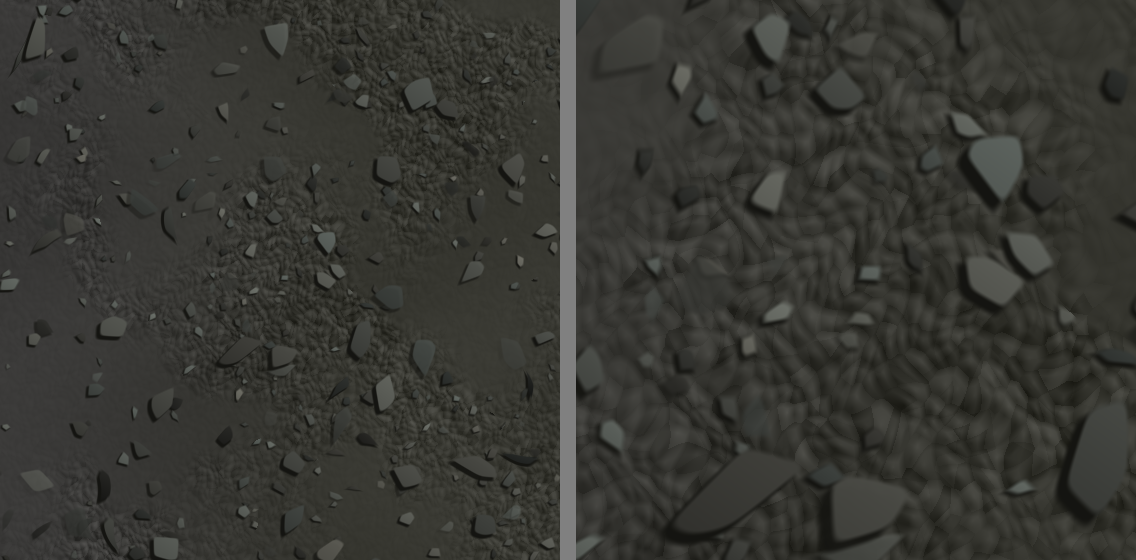
Left, the full canvas; right, a detail of the centre.
This texture is drawn by a Shadertoy shader. Its source:

```glsl
// Dark asphalt-like ground: worn stone chips with deep shadows at their lower left,
// over drifting patches of fine grit. Chips are rounded polygons scattered on grids,
// grit is cellular noise lit from the upper right, patches are layered sines.

vec3 hash(vec3 p) {
    p = fract(p * vec3(0.1031, 0.1030, 0.0973));
    p += dot(p, p.yxz + 33.33);
    return fract((p.xxy + p.yxx) * p.zyx);
}

// Cellular noise: x is the distance to the nearest grain, y is its random tone.
vec2 grains(vec2 p) {
    vec2 cell = floor(p), nearest = vec2(9.0, 0.0);
    for (int j = -1; j <= 1; j++)
    for (int i = -1; i <= 1; i++) {
        vec2 id = cell + vec2(i, j);
        vec3 rnd = hash(vec3(id, 7.0));
        float d = length(id + rnd.xy - p);
        if (d < nearest.x) nearest = vec2(d, rnd.z);
    }
    return nearest;
}

// Brightness of bumpy grains, as slope toward the light plus tone.
float grit(vec2 p) {
    vec2 here = grains(p);
    float slope = grains(p + vec2(0.3, 0.34)).x - here.x;
    return slope * 1.3 + (here.y - 0.5) * 0.7;
}

// Where the fine grit gathers, 0 to 1.
float gritPatches(vec2 p) {
    vec2 q = p + 0.07 * sin(p.yx * 13.0 + vec2(1.0, 4.2)) + 0.03 * sin(p.yx * 37.0 + vec2(2.0, 0.5));
    float s = sin(q.x * 9.0 - q.y * 4.0 + 4.6) + sin(q.y * 11.0 + q.x * 5.0 + 0.6)
            + 0.7 * sin(q.x * 19.0 + q.y * 15.0 + 2.0);
    return smoothstep(-1.3, 1.5, s) * smoothstep(-0.05, 0.25, q.x);
}

// Five-sided polygon with worn corners, about one unit in radius.
float polygon(vec2 p, vec2 id, float seed) {
    float sum = 0.0;
    for (int i = 0; i < 5; i++) {
        vec3 rnd = hash(vec3(id, seed + 3.0 + float(i)));
        float angle = 1.2566 * (float(i) + 0.8 * rnd.x);
        float side = dot(p, vec2(cos(angle), sin(angle))) - 0.6 - 0.45 * rnd.y;
        sum += exp(9.0 * min(side, 4.0));
    }
    return log(sum) / 9.0;
}

// Lays one grid of chips over the ground; radius is in canvas units.
// Tones run from the darkest to the lightest face.
vec3 addChips(vec3 color, vec2 p, float count, float density, float radius,
              float longest, vec2 tones, float seed) {
    vec2 cell = floor(p * count);
    for (int j = -1; j <= 1; j++)
    for (int i = -1; i <= 1; i++) {
        vec2 id = cell + vec2(i, j);
        vec3 place = hash(vec3(id, seed));
        if (place.z > density) continue;
        vec3 look = hash(vec3(id, seed + 1.0));
        vec3 form = hash(vec3(id, seed + 2.0));

        float angle = 6.2832 * form.x;
        mat2 turn = mat2(cos(angle), sin(angle), -sin(angle), cos(angle));
        float stretch = mix(1.0, longest, form.y * form.y);
        vec2 squeeze = vec2(1.0 / stretch, sqrt(stretch));
        float size = radius * mix(0.6, 1.2, form.z);
        vec2 local = p - (id + 0.15 + 0.7 * place.xy) / count;
        vec2 fall = vec2(0.34, 0.31) * min(size, 0.02);

        float body = size * polygon(turn * local * squeeze / size, id, seed);
        float shade = size * polygon(turn * (local + fall) * squeeze / size, id, seed);
        float strength = smoothstep(-0.1, 0.5, look.x);

        // Shadow, then the face with a soft rise toward the light.
        float shadow = smoothstep(0.003, -0.0015, shade);
        color = mix(color, vec3(0.08, 0.08, 0.066), shadow * strength);
        float tone = mix(tones.x, tones.y, look.y) + 0.02 * dot(local, vec2(0.6, 0.8)) / size;
        vec3 face = tone * mix(vec3(1.01, 1.0, 0.92), vec3(0.95, 1.02, 0.97), look.z);
        color = mix(color, face, smoothstep(0.0018, -0.0018, body) * mix(0.6, 1.0, strength));
    }
    return color;
}

void mainImage(out vec4 fragColor, in vec2 fragCoord) {
    vec2 p = fragCoord / iResolution.y;
    float patches = gritPatches(p);

    // Ground, cooler at the left and more olive at the right.
    vec3 color = mix(vec3(0.222, 0.219, 0.214), vec3(0.217, 0.217, 0.191), smoothstep(0.0, 0.7, p.x));
    color += 0.01 * sin(p.x * 8.0 + 2.0 * sin(p.y * 7.0)) - 0.008 * patches;

    // Fine and coarse grit.
    vec2 bent = p + 0.004 * sin(p.yx * 90.0 + 3.0 * sin(p.xy * 31.0));
    float fine = grit(bent * vec2(98.0, 80.0));
    float coarse = grit(bent * vec2(46.0, 38.0) + 19.0);
    color += (fine * 0.09 + coarse * 0.04) * mix(0.1, 1.0, patches);

    // Dark slivers, then chips from the smallest specks to the largest stones.
    vec2 curved = p + 0.012 * sin(p.yx * 34.0 + vec2(0.0, 2.0));
    color = addChips(color, curved, 8.0, 0.35, 0.013, 3.0, vec2(0.11, 0.24), 71.0);
    color = addChips(color, p, 36.0, 0.08 + 0.2 * patches, 0.0062, 1.8, vec2(0.17, 0.42), 11.0);
    color = addChips(color, p, 19.0, 0.27, 0.0115, 1.8, vec2(0.16, 0.38), 31.0);
    color = addChips(color, p, 9.0, 0.5, 0.0215, 1.7, vec2(0.21, 0.37), 51.0);

    fragColor = vec4(color, 1.0);
}
```
